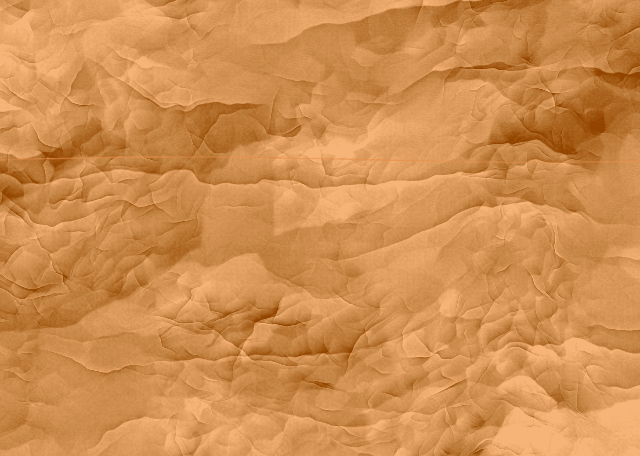
A Shadertoy shader for this texture:

```glsl
const vec3 SHADOW = vec3(0.59, 0.29, 0.01);
const vec3 PAPER = vec3(0.77, 0.52, 0.27);
const vec3 LIGHT = vec3(0.93, 0.67, 0.43);
const vec3 SEAM = vec3(0.92, 0.56, 0.30);
const vec2 LIGHT_DIR = vec2(-0.35, 0.94);

float hash(vec2 p) {
    return fract(sin(dot(p, vec2(127.1, 311.7))) * 43758.5453);
}

vec2 hash2(vec2 p) {
    return vec2(hash(p), hash(p + 57.3));
}

float noise(vec2 p) {
    vec2 i = floor(p), f = fract(p);
    f = f * f * (3.0 - 2.0 * f);
    return mix(mix(hash(i), hash(i + vec2(1, 0)), f.x),
               mix(hash(i + vec2(0, 1)), hash(i + vec2(1, 1)), f.x), f.y);
}

vec2 warp(vec2 p, float scale, float amount) {
    return p + amount * (vec2(noise(p * scale), noise(p * scale + 31.7)) - 0.5);
}

vec2 rotate(vec2 p, float angle) {
    float c = cos(angle), s = sin(angle);
    return vec2(c * p.x + s * p.y, c * p.y - s * p.x);
}

// Curved facets meeting at sharp creases
float facets(vec2 p, float scale, float stretch, float angle, float sharpness) {
    vec2 q = rotate(p, angle) * scale * vec2(1.0 / stretch, 1.0);
    vec2 cell = floor(q);
    float total = 0.0, shade = 0.0;
    for (int y = -1; y <= 1; y++)
    for (int x = -1; x <= 1; x++) {
        vec2 id = cell + vec2(x, y);
        vec2 d = q - id - 0.1 - 0.8 * hash2(id + scale);
        float weight = exp(-sharpness * dot(d, d));
        float bend = mix(-0.6, 1.1, hash(id + 9.1 + scale));
        float tilt = 0.4 * (hash(id + 4.7) - 0.5);
        shade += weight * (bend * dot(d, LIGHT_DIR) + tilt);
        total += weight;
    }
    return shade / total;
}

// Crisp edge at s = 0 with a narrow core: shadow on one side, glow on the other
float foldProfile(float s, float soft, float width) {
    float edge = smoothstep(-soft, soft, s);
    float a = abs(s) / width;
    float glow = 0.4 * exp(-1.6 * a) + 0.6 * exp(-5.0 * a);
    float shadow = 0.6 * exp(-a) + 0.6 * exp(-4.0 * a);
    return mix(glow, -shadow, edge);
}

// Scattered short kinked wrinkles, mostly lying flat and rising to the right
float wrinkles(vec2 p, float scale, float spread, float width) {
    vec2 q = p * scale;
    vec2 cell = floor(q);
    float shade = 0.0;
    for (int y = -1; y <= 1; y++)
    for (int x = -1; x <= 1; x++) {
        vec2 id = cell + vec2(x, y);
        vec2 rnd = hash2(id + scale * 3.0);
        float angle = 0.25 + spread * (rnd.x - 0.5);
        vec2 d = rotate(q - id - hash2(id + 17.9), angle);
        float s = d.y + 0.9 * (rnd.x - 0.5) * abs(d.x - 0.1);
        float taper = 1.0 - smoothstep(0.1, 0.9, abs(d.x));
        float side = fract(rnd.y * 7.0) < 0.65 ? 1.0 : -1.0;
        float strength = 1.4 * rnd.y * rnd.y * mix(0.5, 1.0, abs(cos(angle)));
        shade += strength * taper * foldProfile(side * s, 0.0014 * scale, width);
    }
    return shade;
}

float longFold(vec2 p, float height, float slope, float width, float side) {
    float bow = 0.12 * (noise(vec2(p.x * 3.8, height * 40.0)) - 0.5);
    float s = side * (p.y - height - slope * (p.x - 0.7) - bow);
    float strength = smoothstep(0.42, 0.75, noise(vec2(p.x * 4.2 + height * 60.0, 3.0)));
    return strength * foldProfile(s, 0.002, width);
}

float crumple(vec2 p) {
    vec2 q = warp(warp(p, 3.0, 0.12), 11.0, 0.025);
    vec2 r = warp(warp(q, 26.0, 0.013), 60.0, 0.006);

    // Small wrinkles gather in patches and along upright fold lines
    float upright = abs(fract((p.x + 0.03 * noise(p * 5.0)) / 0.36 + 0.3) - 0.5) * 0.36;
    float gathered = smoothstep(0.3, 0.7, noise(p * 4.3 + 8.0));
    float patches = clamp(gathered + 0.8 * exp(-upright * 24.0), 0.0, 1.0);

    float shade = 0.50 * facets(r, 3.6, 1.8, 0.22, 85.0);
    shade += 0.48 * facets(r, 6.5, 1.6, 0.30, 65.0) * mix(0.4, 1.0, noise(p * 3.1));
    shade += 0.46 * facets(r, 13.0, 1.5, -0.30, 50.0) * mix(0.25, 1.0, patches);
    shade += 0.40 * facets(r, 25.0, 1.4, 0.55, 36.0) * mix(0.15, 1.0, patches);

    shade += 0.34 * wrinkles(r, 4.5, 1.2, 0.10);
    shade += 0.42 * wrinkles(r, 8.5, 2.0, 0.10) * mix(0.4, 1.0, patches);
    shade += 0.46 * wrinkles(r + 3.7, 15.0, 2.8, 0.12) * mix(0.2, 1.0, patches);
    shade += 0.40 * wrinkles(r + 8.1, 27.0, 3.1, 0.16) * mix(0.1, 1.0, patches);

    for (int i = 0; i < 7; i++) {
        vec2 rnd = hash2(vec2(float(i), 5.3));
        float height = (float(i) + 0.2 + 0.6 * rnd.x) / 7.0;
        float side = rnd.y < 0.6 ? 1.0 : -1.0;
        shade += 0.32 * longFold(r, height, mix(-0.1, 0.34, rnd.x), 0.03 + 0.03 * rnd.y, side);
    }
    return shade;
}

vec3 paperColor(float tone) {
    vec3 low = mix(SHADOW, PAPER, clamp(tone / 0.55, -0.1, 1.0));
    return mix(low, LIGHT, clamp((tone - 0.55) / 0.45, 0.0, 1.25));
}

void mainImage(out vec4 fragColor, in vec2 fragCoord) {
    vec2 uv = fragCoord / iResolution.xy;
    vec2 p = fragCoord / iResolution.y;

    // Uneven light, darker towards the upper right
    float tone = 0.83 + crumple(p);
    tone += 0.30 * (noise(p * 2.2 + 3.0) - 0.5);
    tone -= 0.34 * (1.0 - smoothstep(0.0, 0.6, length(uv - vec2(1.0))));
    tone -= 0.12 * (1.0 - smoothstep(0.0, 0.5, length(uv)));

    // Fibre grain
    tone += 0.14 * (noise(p * 330.0) - 0.5);
    vec3 color = paperColor(tone);

    // Thin seam across the sheet
    float seamY = 0.649 + 0.006 * sin(p.x * 4.0) + 0.002 * noise(p * 14.0);
    float seam = 1.0 - smoothstep(0.0004, 0.0028, abs(p.y - seamY));
    color = mix(color, SEAM, seam * mix(0.2, 0.8, noise(vec2(p.x * 7.0, 1.0))));

    fragColor = vec4(clamp(color, 0.0, 1.0), 1.0);
}
```
